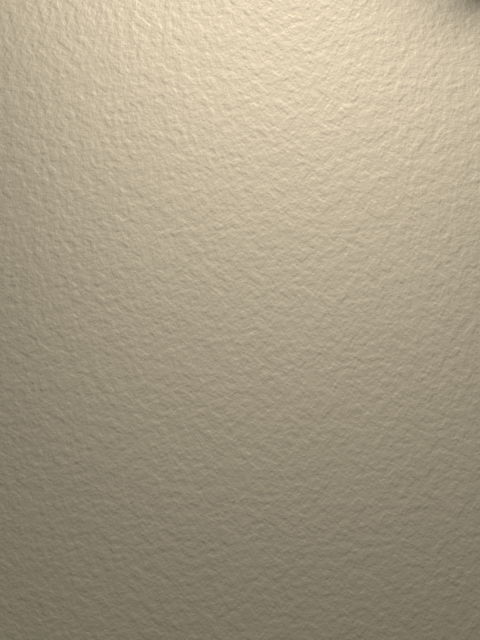
Write a WebGL 1 fragment shader that draws this texture.

```glsl
precision highp float;
// A painted plaster wall with a fine orange-peel relief, lit by a lamp above.
// A smooth glow sets the base tone; layered value noise forms a height field
// whose slope towards the lamp gives the small highlights and shadows.

uniform vec2 u_resolution;

// Lengths are in canvas heights.
const vec3 SHADE_COLOR = vec3(0.468, 0.441, 0.374);
const vec3 GLOW_COLOR = vec3(0.912, 0.850, 0.735);
const float LAMP_X = 0.62;          // share of the canvas width
const float LAMP_Y = 1.15;
const float GLOW_LIFT = 0.07;
const float SIDE_FALLOFF = 0.45;
const float SIDE_FALLOFF_RISE = 1.4;
const float CORNER_SHADOW = 0.45;
const float CORNER_SIZE = 0.065;
const float GRAIN_FREQUENCY = 104.0;
const float OCTAVE_WEIGHT = 0.58;
const float LUMP_LOW = 0.15;
const float LUMP_HIGH = 0.85;
const float SLOPE_STEP = 0.0022;
const float RELIEF_GAIN = 0.135;
const float MOTTLE_GAIN = 0.010;
const int NICK_COUNT = 3;
const float NICK_RADIUS = 0.009;
const float NICK_HEIGHT = 2.6;

float hash(vec2 cell) {
  vec3 q = fract(vec3(cell.xyx) * 0.1031);
  q += dot(q, q.yzx + 33.33);
  return fract((q.x + q.y) * q.z);
}

float valueNoise(vec2 p) {
  vec2 cell = floor(p);
  vec2 f = fract(p);
  f = f * f * f * (f * (f * 6.0 - 15.0) + 10.0);
  float low = mix(hash(cell), hash(cell + vec2(1.0, 0.0)), f.x);
  float high = mix(hash(cell + vec2(0.0, 1.0)), hash(cell + 1.0), f.x);
  return mix(low, high, f.y);
}

// Sparse lumps where the plaster was chipped and painted over.
float nicks(vec2 p, float aspect) {
  float mask = 0.0;
  for (int i = 0; i < NICK_COUNT; i++) {
    float id = float(i);
    float x = aspect * mix(0.4, 0.95, hash(vec2(id, 7.0)));
    float y = (id + mix(0.3, 0.7, hash(vec2(id, 19.0)))) / float(NICK_COUNT);
    vec2 d = (p - vec2(x, y)) / NICK_RADIUS;
    mask += exp(-dot(d, d));
  }
  return mask * valueNoise(p * 150.0) * NICK_HEIGHT;
}

// Orange-peel height: flat-topped lumps in octaves, each turned to hide
// the noise lattice.
float wallHeight(vec2 p, float aspect) {
  mat2 turn = mat2(0.8, 0.6, -0.6, 0.8);
  vec2 q = turn * p * GRAIN_FREQUENCY + 40.0;
  float sum = 0.0;
  float weight = 1.0;
  for (int i = 0; i < 3; i++) {
    sum += weight * smoothstep(LUMP_LOW, LUMP_HIGH, valueNoise(q));
    q = turn * q * 1.87 + 13.7;
    weight *= OCTAVE_WEIGHT;
  }
  return sum + nicks(p, aspect);
}

// Base tone: 0 in the shade at the foot of the wall, near 1 under the lamp.
float glow(vec2 p, float lampX) {
  float dx = p.x - lampX;
  float falloff = SIDE_FALLOFF + SIDE_FALLOFF_RISE * p.y;
  float t = p.y + GLOW_LIFT - dx * dx * falloff;
  float excess = max(t - 0.85, 0.0);
  t -= 1.5 * excess * excess;
  return t * (0.42 + t * (0.864 - 0.284 * t));
}

void main() {
  vec2 p = gl_FragCoord.xy / u_resolution.y;
  float aspect = u_resolution.x / u_resolution.y;
  vec2 lamp = vec2(LAMP_X * aspect, LAMP_Y);

  // Slope facing the lamp brightens, slope facing away darkens.
  vec2 toLamp = normalize(lamp - p);
  float relief = wallHeight(p - toLamp * SLOPE_STEP * 0.5, aspect)
               - wallHeight(p + toLamp * SLOPE_STEP * 0.5, aspect);
  float mottle = valueNoise(p * 24.0 + 5.0) - 0.5;

  // The lamp's edge leaves the upper right corner dark.
  vec2 corner = (vec2(aspect, 1.0) - p) * vec2(1.0, 1.8);
  float shadow = CORNER_SHADOW * exp(-length(corner) / CORNER_SIZE);

  vec3 color = mix(SHADE_COLOR, GLOW_COLOR, glow(p, lamp.x));
  color *= 1.0 + RELIEF_GAIN * relief + MOTTLE_GAIN * mottle;
  color *= 1.0 - shadow;
  gl_FragColor = vec4(clamp(color, 0.0, 1.0), 1.0);
}
```
